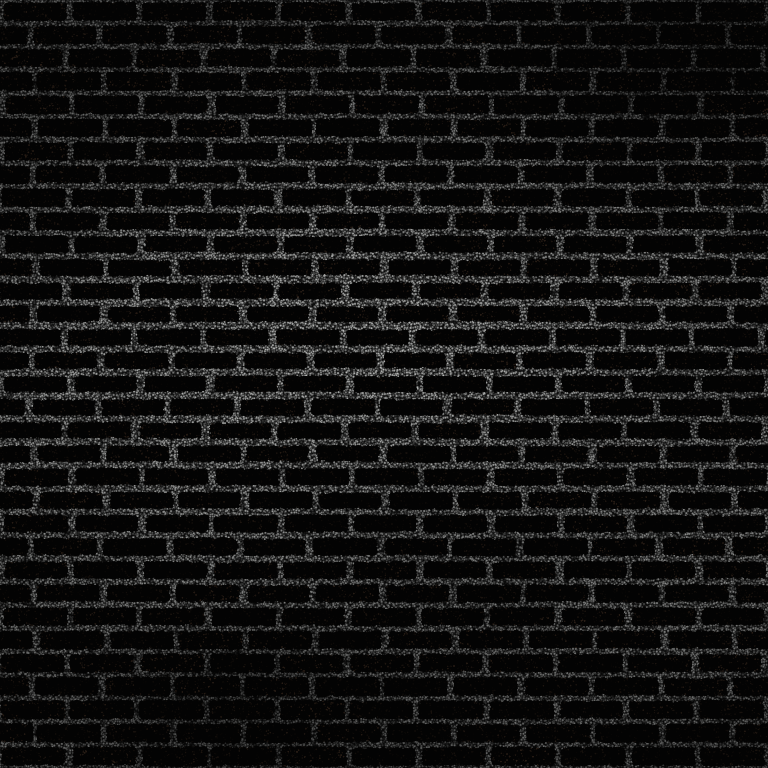
A WebGL 1 fragment shader for this texture:

```glsl
precision highp float;

// Black brick wall in running bond: 33 courses of 11 bricks with speckled grey mortar.
// Each brick is a rounded-box distance, shifted and sized by hashes and roughened by
// cellular grain; layered sines, a soft central glow and dim patches vary the mortar.

uniform vec2 u_resolution;

float hash(vec2 p) {
  return fract(sin(dot(p, vec2(127.1, 311.7))) * 43758.5453);
}

// Cellular grain: the strongest of nearby soft dots with random brightness.
float grain(vec2 p) {
  vec2 cell = floor(p);
  float strongest = 0.0;
  for (int j = -1; j <= 1; j++) {
    for (int i = -1; i <= 1; i++) {
      vec2 id = cell + vec2(float(i), float(j));
      vec2 dotCentre = id + vec2(hash(id), hash(id + 51.3));
      float falloff = 1.0 - smoothstep(0.0, 1.05, distance(p, dotCentre));
      strongest = max(strongest, hash(id + 17.9) * falloff);
    }
  }
  return strongest;
}

float roundedBox(vec2 p, vec2 halfSize, float radius) {
  vec2 q = abs(p) - halfSize + radius;
  return length(max(q, 0.0)) + min(max(q.x, q.y), 0.0) - radius;
}

// Slow irregular waves, roughly -1 to 1.
float waves(vec2 p) {
  return 0.5 * sin(p.x * 7.0 + 2.0 * sin(p.y * 5.0 + 1.0))
       + 0.5 * sin(p.y * 13.0 + 1.5 * sin(p.x * 9.0 + 2.0));
}

// Soft round patch, 1 at its centre.
float patchAt(vec2 offset) {
  return exp(-dot(offset, offset));
}

void main() {
  vec2 uv = gl_FragCoord.xy / u_resolution;

  // Mortar strength: bright across the middle, dim at top, bottom and two patches.
  float strength = 0.46 + 0.62 * patchAt((uv - vec2(0.45, 0.52)) * vec2(1.1, 2.5));
  strength += 0.09 * waves(uv);
  strength -= 0.16 * patchAt((uv - vec2(0.27, 0.11)) * vec2(5.0, 14.0));
  strength -= 0.15 * patchAt((uv - vec2(0.88, 0.92)) * vec2(4.0, 9.0));

  // Courses counted from the top, every second one moved by half a brick.
  float course = floor((1.0 - uv.y) * 33.0);
  float along = uv.x * 11.0 + 0.03 + 0.5 * mod(course, 2.0)
              + 0.13 * (hash(vec2(course, 4.0)) - 0.5);
  vec2 brick = vec2(floor(along), course);
  vec2 local = vec2((fract(along) - 0.5) / 11.0,
                    (0.5 - fract((1.0 - uv.y) * 33.0)) / 33.0);

  // Small shifts and size changes from brick to brick; dim areas have thinner joints.
  local += (vec2(hash(brick), hash(brick + 9.2)) - 0.5) * vec2(0.003, 0.0012);
  vec2 halfSize = vec2(0.0415, 0.0117) + vec2(0.002, 0.0038) * (0.75 - strength);
  halfSize += (hash(brick + 23.7) - 0.5) * vec2(0.0012, 0.0008);

  // Ragged brick edges.
  float speckle = grain(uv * 390.0);
  float coarse = grain(uv * 150.0 + 40.0);
  float edge = roundedBox(local, halfSize, 0.0045);
  edge += 0.0016 * (speckle - 0.35) + 0.0024 * (coarse - 0.35);
  float mortar = smoothstep(-0.0012, 0.0012, edge);

  // Near-black brick faces with brown flecks, more on some bricks than on others.
  float fleck = smoothstep(0.4, 0.9, grain(uv * 330.0 + 90.0)) * smoothstep(0.1, 0.6, coarse);
  vec3 brickColor = vec3(0.012, 0.011, 0.010) + vec3(0.15, 0.105, 0.075) * fleck
                  * (0.3 + 0.7 * hash(brick + 61.0));

  // Grey sandy mortar.
  vec3 mortarColor = vec3(0.64, 0.645, 0.64) * strength * (0.04 + speckle);

  gl_FragColor = vec4(mix(brickColor, mortarColor, mortar), 1.0);
}
```
